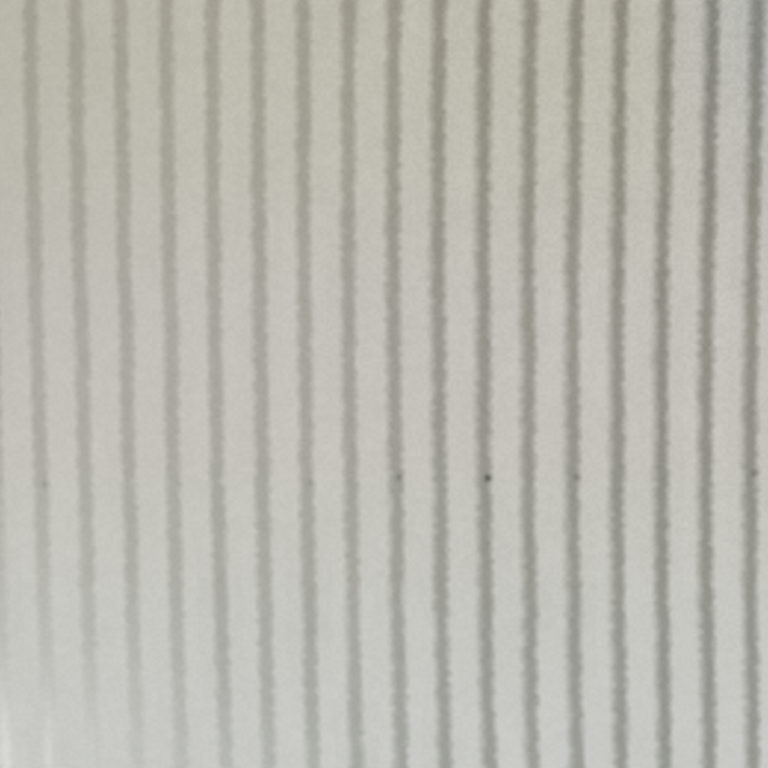
A Shadertoy shader for this texture:

```glsl
// Pale ribbed wall panel: seventeen soft vertical grooves that lean and converge slightly.
// Each groove is a blurred band in rib coordinates, over a warm-to-cool vertical gradient,
// with plaster grain, ragged edges, small fixing marks and a washed-out lower left corner.

#define PITCH_TOP 0.05925     // groove spacing along the top edge
#define FIRST_TOP 0.039       // first groove centre along the top edge
#define GROOVE_HALF 0.155     // half groove width, in ribs
#define EDGE_SOFT 0.11        // groove edge blur, in ribs
#define EDGE_RAGGED 0.07      // groove edge wobble, in ribs
#define GRAIN 0.022           // brightness variation of the surface
#define MARK_HEIGHT 0.375     // mean height of the fixing marks
#define MARK_RADIUS 0.0048

const vec3 PAINT_TOP = vec3(0.750, 0.737, 0.690);
const vec3 PAINT_MID = vec3(0.770, 0.763, 0.735);
const vec3 PAINT_LOW = vec3(0.785, 0.790, 0.770);
const vec3 COOL_TINT = vec3(-0.025, -0.010, 0.025);

float hash(vec2 p) {
    vec3 q = fract(vec3(p.xyx) * 0.1031);
    q += dot(q, q.yzx + 33.33);
    return fract((q.x + q.y) * q.z);
}

float noise(vec2 p) {
    vec2 cell = floor(p), f = fract(p);
    f = f * f * (3.0 - 2.0 * f);
    float low = mix(hash(cell), hash(cell + vec2(1, 0)), f.x);
    float high = mix(hash(cell + vec2(0, 1)), hash(cell + vec2(1, 1)), f.x);
    return mix(low, high, f.y);
}

// Spacing and position of the grooves change gently down the panel.
float groovePitch(float down) {
    return PITCH_TOP - 0.00295 * down + 0.0009 * down * down;
}

float grooveX(float index, float down) {
    float first = FIRST_TOP + 0.016 * down + 0.010 * down * down;
    return first + index * groovePitch(down);
}

// Blurred band; the left flank turns softer where the light rakes across.
float grooveMask(float d, float rake) {
    float leftSoft = EDGE_SOFT * (1.0 + 0.35 * rake);
    float rise = smoothstep(-GROOVE_HALF - leftSoft, -GROOVE_HALF + leftSoft, d);
    float fall = smoothstep(GROOVE_HALF - EDGE_SOFT, GROOVE_HALF + EDGE_SOFT, d);
    float core = exp(-d * d / 0.012);
    return rise * (1.0 - fall) * mix(0.9, 1.0 + 0.12 * core, rake);
}

// Fixing mark beside every second groove: faint and pale at left, darker at right.
float fixingMarks(vec2 p) {
    float sum = 0.0;
    for (int i = 0; i < 17; i += 2) {
        float index = float(i);
        float chance = hash(vec2(index, 7.3));
        float markY = MARK_HEIGHT + 0.012 * (p.x - 0.5) + 0.006 * (chance - 0.5);
        vec2 centre = vec2(grooveX(index, 1.0 - markY) + 0.005, markY);
        float spot = exp(-dot(p - centre, p - centre) / (MARK_RADIUS * MARK_RADIUS));
        float strength = mix(0.04, 0.10, chance) + (i == 10 ? 0.16 : 0.0);
        sum += spot * strength * (index > 1.0 && index < 6.0 ? -0.5 : 1.0);
    }
    return sum;
}

void mainImage(out vec4 fragColor, in vec2 fragCoord) {
    vec2 p = fragCoord / iResolution.xy;
    float down = 1.0 - p.y;

    // Rib coordinate: zero at the nearest groove centre, one rib per unit.
    float rib = (p.x - grooveX(0.0, down)) / groovePitch(down);
    rib += EDGE_RAGGED * (noise(p * vec2(90.0, 130.0)) - 0.5);
    rib += 0.04 * (noise(vec2(p.x * 17.0, p.y * 9.0)) - 0.5);
    float index = floor(rib + 0.5);
    float d = rib - index;

    // Paint gradient with a cool cast at the upper right.
    vec3 color = mix(PAINT_TOP, PAINT_MID, smoothstep(0.0, 0.55, down));
    color = mix(color, PAINT_LOW, smoothstep(0.5, 1.0, down));
    color += COOL_TINT * smoothstep(0.8, 1.05, p.x) * smoothstep(0.6, 1.0, p.y);
    color -= 0.018 * smoothstep(0.35, 0.0, p.x) * smoothstep(0.2, 0.8, p.y);
    color += 0.012 * (noise(vec2(index * 3.7, p.y * 5.0)) - 0.5);

    // Grooves deepen to the right and wash out at the lower left.
    float washout = mix(0.15, 1.0, smoothstep(0.0, 0.45, p.x * 0.8 + p.y));
    float depth = mix(0.095, 0.175, smoothstep(0.0, 0.9, p.x)) * washout;
    depth *= 0.93 + 0.14 * hash(vec2(index, 2.0));
    color -= depth * grooveMask(d, smoothstep(0.2, 0.8, p.x)) * vec3(0.98, 0.97, 1.0);

    // Pale streaks in the washed-out corner.
    float corner = smoothstep(0.2, 0.02, p.x) * smoothstep(0.17, 0.0, p.y);
    color += 0.07 * corner * exp(-d * d / 0.018);

    // Surface grain at three scales, then the fixing marks.
    float grain = 0.5 * noise(p * 260.0) + 0.3 * noise(p * 110.0) + 0.2 * noise(p * 28.0);
    color += GRAIN * mix(0.8, 1.5, p.x * p.y) * 2.0 * (grain - 0.5);
    color -= fixingMarks(p);

    fragColor = vec4(clamp(color, 0.0, 1.0), 1.0);
}
```
